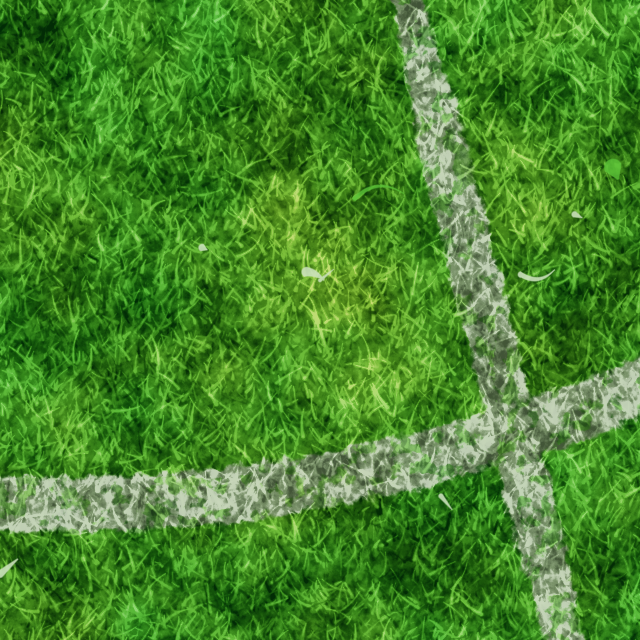
A WebGL 2 fragment shader for this texture:

```glsl
#version 300 es
precision highp float;
// Sunlit lawn of overlapping grass blades, crossed by two worn chalk lines.
#define LAYERS 14
#define CELL 0.036
#define BLADE_WIDTH 0.0028
#define LEAN 1.2
#define TONE_SPREAD 0.70
#define CONTRAST 1.32
#define MID_VALUE 0.56
#define FRAY 0.018
#define CHALK_COVER 0.92

uniform vec2 u_resolution;
out vec4 fragColor;

vec4 hash4(vec3 p) {
    vec4 q = fract(p.xyzx * vec4(0.1031, 0.1030, 0.0973, 0.1099));
    q += dot(q, q.wzxy + 33.33);
    return fract((q.xxyz + q.yzzw) * q.zywx);
}

float noise(vec2 p) {
    vec2 i = floor(p), f = fract(p);
    f = f * f * (3.0 - 2.0 * f);
    float a = hash4(vec3(i, 7.0)).x, b = hash4(vec3(i + vec2(1, 0), 7.0)).x;
    float c = hash4(vec3(i + vec2(0, 1), 7.0)).x, d = hash4(vec3(i + 1.0, 7.0)).x;
    return mix(mix(a, b, f.x), mix(c, d, f.x), f.y);
}

float fbm(vec2 p) {
    float sum = 0.0, amp = 0.5;
    for (int i = 0; i < 4; i++) {
        sum += amp * noise(p);
        p = mat2(1.6, 1.2, -1.2, 1.6) * p + 5.3;
        amp *= 0.5;
    }
    return sum / 0.9375;
}

float blob(vec2 p, vec2 centre, float radius) {
    vec2 d = (p - centre) / radius;
    return exp(-dot(d, d));
}

// Tapered stroke from a to b: x = coverage, y = position along it
vec2 stroke(vec2 p, vec2 a, vec2 b, float bend, float width, float px) {
    vec2 axis = b - a;
    float len = length(axis);
    vec2 dir = axis / len, d = p - a;
    float t = clamp(dot(d, dir) / len, 0.0, 1.0);
    vec2 side = vec2(-dir.y, dir.x) * bend * len * 4.0 * t * (1.0 - t);
    float dist = length(d - axis * t - side) - width * (1.0 - 0.8 * t);
    return vec2(1.0 - smoothstep(-px, px, dist), t);
}

// Broad light and shade over the lawn, with small dark hollows
float lawnTone(vec2 p) {
    float tone = 0.25 * (fbm(p * 7.0 + 2.0) - 0.5) + 0.55 * (fbm(p * 24.0 + 8.0) - 0.5);
    tone += 0.22 * blob(p, vec2(0.59, 0.45), 0.11) + 0.16 * blob(p, vec2(0.45, 0.64), 0.10);
    tone += 0.12 * blob(p, vec2(0.90, 0.93), 0.11) + 0.10 * blob(p, vec2(0.07, 0.35), 0.09);
    tone += 0.10 * blob(p, vec2(0.91, 0.25), 0.08) + 0.08 * blob(p, vec2(0.27, 0.97), 0.09);
    tone -= 0.17 * blob(p, vec2(0.45, 0.82), 0.09) + 0.24 * blob(p, vec2(0.03, 0.92), 0.10);
    tone -= 0.18 * blob(p, vec2(0.03, 0.49), 0.07) + 0.16 * blob(p, vec2(0.92, 0.51), 0.08);
    tone -= 0.12 * blob(p, vec2(0.84, 0.84), 0.08) + 0.11 * blob(p, vec2(0.24, 0.47), 0.10);
    return tone - 0.16 * blob(p, vec2(0.64, 0.17), 0.09) - 0.16 * blob(p, vec2(0.07, 0.12), 0.09);
}

// Brightness of stacked blades, scattered in jittered cells
float grass(vec2 p, float tone, float px) {
    float value = 0.15 + 0.35 * fbm(p * 75.0) + 0.6 * tone;
    for (int layer = 0; layer < LAYERS; layer++) {
        float height = float(layer) / float(LAYERS - 1);
        vec2 q = p + hash4(vec3(layer, 3, 11)).xy * CELL;
        vec2 cell = floor(q / CELL);
        for (int k = 0; k < 9; k++) {
            vec2 id = cell + vec2(k % 3 - 1, k / 3 - 1);
            vec4 h = hash4(vec3(id, layer * 17 + 5)), g = hash4(vec3(id, layer * 17 + 13));
            float angle = (h.z - 0.5) * 2.0 * LEAN * (0.5 + 0.75 * g.w);
            vec2 reach = vec2(sin(angle), cos(angle)) * CELL * mix(0.15, 0.75, h.w * h.w);
            vec2 mid = (id + h.xy) * CELL;
            float width = BLADE_WIDTH * mix(0.45, 1.2, g.y);
            vec2 s = stroke(q, mid - reach, mid + reach, (g.z - 0.5) * 0.2, width, px * 1.3);
            float shade = 0.08 + TONE_SPREAD * g.x + 0.14 * height + tone;
            value = mix(value, shade + 0.16 * (s.y - 0.5), s.x * 0.75);
        }
    }
    return value + 0.35 * (fbm(p * 110.0) - 0.5);
}

vec3 grassColor(float v, float warmth) {
    vec3 c = mix(vec3(0.01, 0.17, 0.02), vec3(0.09, 0.33, 0.04), smoothstep(-0.05, 0.28, v));
    c = mix(c, vec3(0.22, 0.52, 0.10), smoothstep(0.22, 0.52, v));
    c = mix(c, vec3(0.39, 0.73, 0.22), smoothstep(0.48, 0.80, v));
    c = mix(c, vec3(0.62, 0.85, 0.45), smoothstep(0.82, 1.15, v));
    return c + vec3(0.18, 0.02, 0.0) * warmth * (0.3 + v);
}

// Signed distance to the steep line and the curved line, nearest kept
float chalkDistance(vec2 p) {
    float steepHalf = 0.025 + 0.014 * smoothstep(1.0, 0.75, p.y) - 0.009 * smoothstep(0.2, 0.0, p.y);
    float steep = abs(p.x - 0.882 + 0.245 * p.y) * 0.97 - steepHalf;
    float x = p.x - 0.1;
    float curved = abs(p.y - 0.211 - 0.228 * x * x) / sqrt(1.0 + 0.21 * x * x) - 0.045;
    return min(steep, curved);
}

void main() {
    vec2 p = gl_FragCoord.xy / u_resolution;
    float px = 1.0 / min(u_resolution.x, u_resolution.y);
    float tone = lawnTone(p);
    float value = grass(p, tone, px);
    float bright = (value - 0.46) * CONTRAST + MID_VALUE;
    float warmth = fbm(p * 9.0 + 20.0) - 0.45 + 0.4 * blob(p, vec2(0.55, 0.52), 0.2);
    vec3 color = grassColor(bright, warmth);

    // Worn chalk clings to the lit blades and leaves gaps between them
    float ragged = chalkDistance(p) + FRAY * (fbm(p * 70.0) - 0.5) + 0.010 * (0.46 - value);
    float inside = 1.0 - smoothstep(-0.005, 0.003, ragged);
    float wear = fbm(p * 22.0 + 40.0);
    float lit = value - tone + 0.8 * (wear - 0.38) + 0.7 * (fbm(p * 90.0 + 9.0) - 0.5);
    vec3 chalk = mix(vec3(0.27, 0.33, 0.23), vec3(0.50, 0.58, 0.44), smoothstep(0.05, 0.42, lit));
    chalk = mix(chalk, vec3(0.80, 0.84, 0.76), smoothstep(0.38, 0.66, lit));
    float bare = smoothstep(0.52, 0.68, fbm(p * 60.0 + 70.0)) * 0.6;
    color = mix(color, chalk, inside * CHALK_COVER * (1.0 - bare));

    // Stray pale petals and broad leaves
    float petal = stroke(p, vec2(0.479, 0.575), vec2(0.505, 0.563), 0.1, 0.008, px).x;
    petal = max(petal, stroke(p, vec2(0.500, 0.562), vec2(0.521, 0.579), 0.0, 0.003, px).x);
    petal = max(petal, stroke(p, vec2(0.814, 0.571), vec2(0.866, 0.578), -0.2, 0.005, px).x);
    petal = max(petal, stroke(p, vec2(0.0, 0.103), vec2(0.027, 0.126), 0.0, 0.006, px).x);
    petal = max(petal, stroke(p, vec2(0.689, 0.225), vec2(0.706, 0.204), 0.0, 0.004, px).x);
    petal = max(petal, stroke(p, vec2(0.316, 0.613), vec2(0.323, 0.610), 0.0, 0.006, px).x);
    petal = max(petal, stroke(p, vec2(0.898, 0.665), vec2(0.909, 0.660), 0.0, 0.005, px).x);
    color = mix(color, vec3(0.79, 0.88, 0.73), petal * 0.9);
    float leaf = stroke(p, vec2(0.958, 0.738), vec2(0.965, 0.722), 0.0, 0.014, px).x;
    leaf = max(leaf, stroke(p, vec2(0.555, 0.690), vec2(0.630, 0.698), 0.2, 0.004, px).x);
    color = mix(color, vec3(0.36, 0.77, 0.22), leaf * 0.8);
    fragColor = vec4(clamp(color, 0.0, 1.0), 1.0);
}
```
